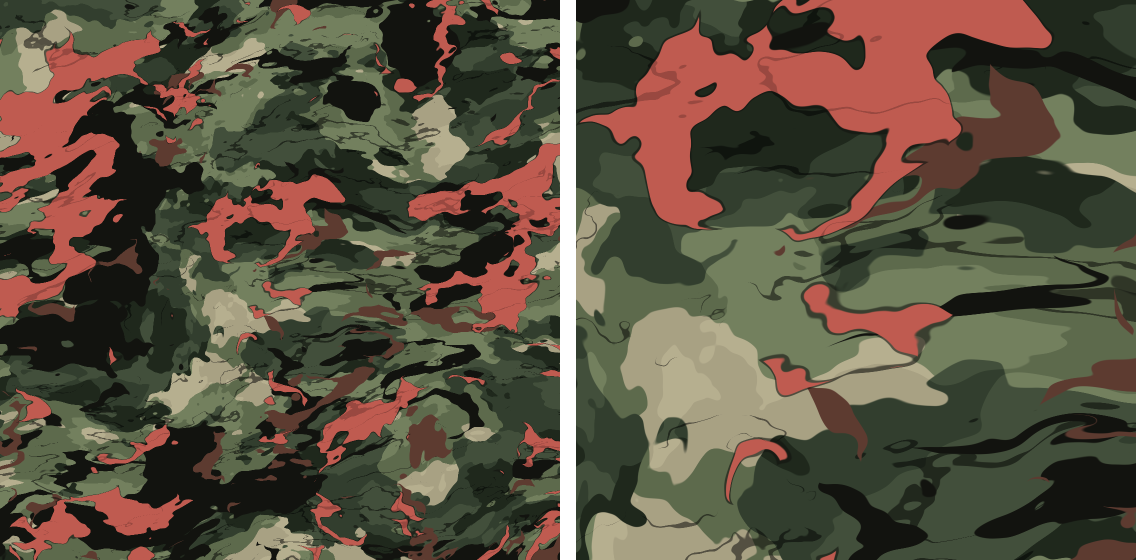
Left, the full canvas; right, a detail of the centre.
This pattern is drawn by a WebGL 1 fragment shader. Its source:

```glsl
precision highp float;
// Painted camouflage: green and cream lobes under black masses, brown stains
// and branching coral ribbons. Every layer thresholds a stretched, warped
// fbm field scaled to unit deviation, so each cutoff sets the layer's area.

uniform vec2 u_resolution;

const vec3 BLACK       = vec3(0.070, 0.075, 0.058);
const vec3 DEEP_GREEN  = vec3(0.120, 0.155, 0.110);
const vec3 DARK_GREEN  = vec3(0.195, 0.245, 0.180);
const vec3 MOSS_GREEN  = vec3(0.260, 0.310, 0.230);
const vec3 LEAF_GREEN  = vec3(0.365, 0.415, 0.298);
const vec3 PALE_GREEN  = vec3(0.450, 0.500, 0.370);
const vec3 CREAM       = vec3(0.715, 0.685, 0.560);
const vec3 BROWN       = vec3(0.365, 0.230, 0.190);
const vec3 CORAL       = vec3(0.750, 0.355, 0.312);

// Cutoffs in deviations: higher means less area.
const float LIGHT_CUT  = -0.10;
const float CREAM_CUT  = 0.78;
const float DEEP_CUT   = 0.36;
const float BLACK_CUT  = 0.82;
const float STREAK_CUT = 0.00;
const float CORAL_CUT  = 0.02;
const float BROWN_CUT  = 0.80;
const float CREASE_CUT = -0.40;

const float GRAIN         = 1.6;    // overall density of the features
const float RIBBON_WIDTH  = 0.50;
const float CREASE_WIDTH  = 0.10;
const float CREASE_DEPTH  = 0.50;
const float OUTLINE       = 0.07;
const float EDGE_SOFTNESS = 0.015;
const float TILT          = 0.25;
const float BEND          = 0.12;   // slow bending of all strokes
const float WOBBLE        = 0.013;  // small waves along the edges
const float FBM_DEVIATION = 0.132;
const int   OCTAVES       = 4;

float hash(vec2 p) {
  return fract(sin(dot(p, vec2(127.1, 311.7))) * 43758.55);
}

float noise(vec2 p) {
  vec2 cell = floor(p), f = fract(p);
  vec2 w = f * f * (3.0 - 2.0 * f);
  float low  = mix(hash(cell), hash(cell + vec2(1.0, 0.0)), w.x);
  float high = mix(hash(cell + vec2(0.0, 1.0)), hash(cell + 1.0), w.x);
  return mix(low, high, w.y);
}

mat2 rotation(float a) {
  return mat2(cos(a), sin(a), -sin(a), cos(a));
}

// Zero mean, unit deviation; each seed gives an independent field.
float field(vec2 p, float seed) {
  p += seed * vec2(17.3, 29.7);
  mat2 turn = rotation(0.6);
  float sum = 0.0, total = 0.0, gain = 1.0;
  for (int i = 0; i < OCTAVES; i++) {
    sum += gain * noise(p);
    total += gain;
    gain *= 0.5;
    p = turn * p * 2.03 + 5.7;
  }
  return (sum / total - 0.5) / FBM_DEVIATION;
}

// Positive inside a contour band whose width swells and tapers to points.
float ribbon(vec2 p, vec2 scale, float seed, float cut, float width) {
  float swell = field(p * scale * 0.8, seed + 0.5) - cut;
  return width * swell - abs(field(p * scale, seed));
}

float cover(float d) {
  return smoothstep(-EDGE_SOFTNESS, EDGE_SOFTNESS, d);
}

vec2 flow(vec2 p) {
  vec2 slow = vec2(noise(p * 4.0 + 3.1), noise(p * 4.0 + 47.9)) - 0.5;
  vec2 fast = vec2(noise(p * 26.0 + 11.3), noise(p * 26.0 + 83.7)) - 0.5;
  return GRAIN * (rotation(-TILT) * p + BEND * slow + WOBBLE * fast);
}

vec3 camouflage(vec2 uv) {
  vec2 p = flow(uv);
  // Green ground in two tints, with deep shade and cream lights
  float tint = cover(field(p * vec2(7.0, 13.0), 1.0));
  vec3 shade = mix(DARK_GREEN, MOSS_GREEN, tint);
  shade = mix(shade, DEEP_GREEN, cover(field(p * vec2(6.0, 11.0), 2.0) - DEEP_CUT));
  vec3 light = mix(LEAF_GREEN, PALE_GREEN, tint);
  vec3 cream = CREAM * mix(0.92, 1.0, tint);
  light = mix(light, cream, cover(field(p * vec2(5.0, 10.0), 3.0) - CREAM_CUT));
  vec3 color = mix(shade, light, cover(field(p * vec2(5.0, 9.0), 4.0) - LIGHT_CUT));
  // Fine brush creases
  float crease = cover(ribbon(p, vec2(7.0, 22.0), 5.0, CREASE_CUT, CREASE_WIDTH));
  color *= 1.0 - CREASE_DEPTH * crease;
  // Black masses and wavy streaks
  float mass = field(p * vec2(3.8, 6.2), 7.0) - BLACK_CUT;
  float streak = ribbon(p, vec2(4.5, 10.0), 8.0, STREAK_CUT, RIBBON_WIDTH);
  color = mix(color, BLACK, cover(max(mass, streak)));
  // Brown stains, then outlined coral ribbons
  float stain = ribbon(p, vec2(5.5, 8.0), 10.0, BROWN_CUT, RIBBON_WIDTH);
  color = mix(color, BROWN, cover(stain));
  float coral = ribbon(p, vec2(5.5, 8.5), 12.0, CORAL_CUT, RIBBON_WIDTH);
  color = mix(color, BLACK, 0.6 * cover(coral + OUTLINE));
  return mix(color, CORAL * (1.0 - 0.2 * crease), cover(coral));
}

void main() {
  // Four samples per pixel smooth the steep edges
  vec3 sum = vec3(0.0);
  for (int i = 0; i < 4; i++) {
    vec2 offset = vec2(mod(float(i), 2.0), floor(float(i) * 0.5)) * 0.5 - 0.25;
    sum += camouflage((gl_FragCoord.xy + offset) / u_resolution.y);
  }
  gl_FragColor = vec4(sum * 0.25, 1.0);
}
```
